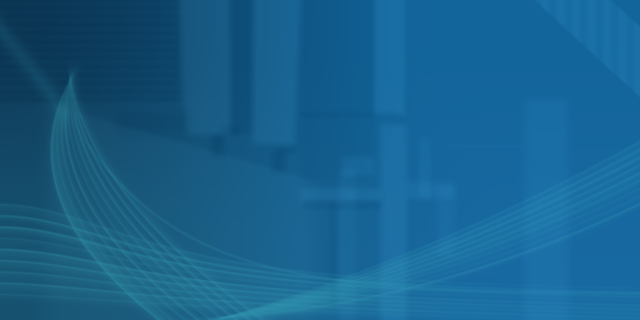
A Shadertoy shader for this background:

```glsl
float hash(float n) {
    return fract(sin(n * 127.1) * 43758.5453);
}

// Soft-edged rectangle between two corners
float softBox(vec2 p, vec2 lo, vec2 hi, float blur) {
    vec2 a = smoothstep(lo - blur, lo + blur, p);
    vec2 b = 1.0 - smoothstep(hi - blur, hi + blur, p);
    return a.x * a.y * b.x * b.y;
}

// Glowing line; the slope turns an axis offset into a true distance
float strand(float offset, float slope, float width) {
    float d = offset / sqrt(1.0 + slope * slope) / max(width, 1.0 / iResolution.y);
    return exp(-d * d);
}

// Silky fold: a crisp bright rim with a soft veil on its negative side
float fold(float offset, float slope, float seed) {
    float veil = offset > 0.0 ? 0.004 : mix(0.008, 0.035, hash(seed));
    float rim = strand(offset, slope, 0.0035);
    return (0.55 * rim + 0.5 * strand(offset, slope, veil)) * mix(0.12, 0.48, hash(seed + 17.0));
}

vec3 backdrop(vec2 p) {
    vec3 top = mix(vec3(0.055, 0.23, 0.35), vec3(0.07, 0.395, 0.605), smoothstep(0.0, 1.4, p.x));
    vec3 bottom = mix(vec3(0.085, 0.32, 0.44), vec3(0.09, 0.41, 0.63), smoothstep(0.1, 1.6, p.x));
    return mix(bottom, top, smoothstep(0.15, 0.95, p.y));
}

// Faint building: positive values lighten, negative values darken
float architecture(vec2 p) {
    float tone = 0.0;

    // Louvred panel and the sloping wall below it
    float slats = 0.5 + 0.5 * sin(p.y * 240.0);
    tone -= softBox(p, vec2(-0.1, 0.68), vec2(0.56, 1.1), 0.015) * (0.22 + 0.16 * slats);
    float wallTop = 0.72 - 0.29 * p.x;
    tone += 0.35 * smoothstep(-0.012, 0.012, wallTop - p.y)
          * softBox(p, vec2(0.15, -0.1), vec2(0.98, 0.8), 0.05);
    tone -= 0.25 * softBox(p, vec2(0.36, 0.58), vec2(0.60, 0.65), 0.03);

    // Hanging columns, dark gaps and their feet
    float taper = 0.05 * (1.0 - p.y);
    tone += 0.62 * softBox(p, vec2(0.56 + taper, 0.58), vec2(0.72, 1.1), 0.018);
    tone += 0.62 * softBox(p, vec2(0.79, 0.55), vec2(0.94 - taper, 1.1), 0.018);
    tone -= 0.30 * softBox(p, vec2(0.72, 0.58), vec2(0.79, 1.1), 0.015);
    tone -= 0.50 * softBox(p, vec2(0.66, 0.51), vec2(0.70, 0.58), 0.02);
    tone -= 0.35 * softBox(p, vec2(0.69, 0.58), vec2(0.75, 0.605), 0.015);
    tone -= 0.50 * softBox(p, vec2(0.85, 0.46), vec2(0.89, 0.53), 0.02);
    tone -= 0.35 * softBox(p, vec2(0.87, 0.52), vec2(0.93, 0.54), 0.015);
    tone -= 0.22 * softBox(p, vec2(0.94, 0.43), vec2(1.17, 1.1), 0.02);
    tone += 0.60 * softBox(p, vec2(1.17, 0.64), vec2(1.265, 1.1), 0.012);
    tone -= 0.25 * softBox(p, vec2(0.94, 0.635), vec2(1.25, 0.65), 0.012);

    // Pipework
    tone += 0.60 * softBox(p, vec2(1.19, -0.1), vec2(1.27, 0.61), 0.018);
    tone += 0.50 * softBox(p, vec2(1.07, 0.45), vec2(1.17, 0.51), 0.018);
    tone += 0.35 * softBox(p, vec2(1.06, -0.1), vec2(1.11, 0.47), 0.015);
    tone -= 0.25 * softBox(p, vec2(1.03, 0.05), vec2(1.05, 0.36), 0.012);
    tone += 0.45 * softBox(p, vec2(0.94, 0.375), vec2(1.19, 0.41), 0.012);
    tone -= 0.30 * softBox(p, vec2(0.95, 0.345), vec2(1.19, 0.37), 0.012);
    tone += 0.40 * softBox(p, vec2(1.27, 0.38), vec2(1.42, 0.43), 0.018);
    tone += 0.30 * softBox(p, vec2(1.31, 0.38), vec2(1.345, 0.57), 0.012);
    tone += 0.30 * softBox(p, vec2(1.37, 0.20), vec2(1.42, 0.42), 0.018);

    // Pale pillar and overhead ribbed ramp on the right
    tone += 0.40 * softBox(p, vec2(1.64, -0.1), vec2(1.775, 0.69), 0.025);
    tone += 0.20 * softBox(p, vec2(1.40, 0.538), vec2(1.64, 0.546), 0.006);
    float rampEdge = p.y - (1.0 - 0.92 * (p.x - 1.67));
    float ramp = smoothstep(-0.008, 0.008, rampEdge) * (1.0 - smoothstep(0.21, 0.23, rampEdge));
    return tone + ramp * (0.55 + 0.15 * sin(p.x * 130.0));
}

float ribbons(vec2 p) {
    float glow = 0.0;
    float u = 0.75 - p.y;
    float d = p.x - 0.78;
    float bell = 1.0 / (1.0 + p.x * p.x / 0.3025);
    float bellSlope = -6.6 * p.x * bell * bell;

    for (int i = 0; i < 9; i++) {
        float k = float(i);
        float s = k / 8.0;

        // Left fan, narrow at the top
        float a = 0.73 * s - 0.53;
        float b = 1.2 - 0.4 * s;
        float fan = p.x - 0.22 - a * u - b * u * u;
        glow += fold(-fan, a + 2.0 * b * u, k + 3.0) * smoothstep(-0.08, 0.14, u);

        // Waves falling from the left edge
        float height = 0.28 - 0.25 * s;
        float wave = p.y - 0.08 + 0.03 * s + 0.03 * s * p.x - height * bell;
        glow += fold(wave, height * bellSlope, k + 41.0) * mix(1.1, 0.4, smoothstep(0.6, 1.7, p.x));

        // Sweep rising to the right edge
        a = 0.31 - 0.22 * s;
        b = 0.10 + 0.06 * s;
        float sweep = p.y - 0.03 + 0.015 * s - a * d - b * d * d;
        glow += 0.75 * fold(sweep, a + 2.0 * b * d, k + 81.0) * smoothstep(-0.25, 0.1, d);
    }

    // Broad outer veil, connecting thread and the pale streak at upper left
    glow += 0.22 * strand(p.x - 0.235 + 0.53 * u - 1.2 * u * u, 2.4 * u - 0.53, 0.022) * smoothstep(0.0, 0.12, u);
    float thread = 0.49 * exp(-3.0 * (p.x - 0.26));
    glow += 0.25 * strand(p.y - 0.08 - thread, -3.0 * thread, 0.004) * smoothstep(0.2, 0.35, p.x);
    glow += 0.22 * strand(p.y - 0.91 + 1.28 * p.x, 1.28, 0.025) * (1.0 - smoothstep(0.16, 0.24, p.x));
    return glow;
}

void mainImage(out vec4 fragColor, in vec2 fragCoord) {
    vec2 p = fragCoord / iResolution.xy * vec2(2.0, 1.0);
    vec3 color = backdrop(p) + architecture(p) * vec3(0.045, 0.07, 0.075);
    float light = 1.0 - exp(-0.85 * ribbons(p));
    color = mix(color, vec3(0.24, 0.70, 0.76), 0.75 * light);
    fragColor = vec4(color, 1.0);
}
```
